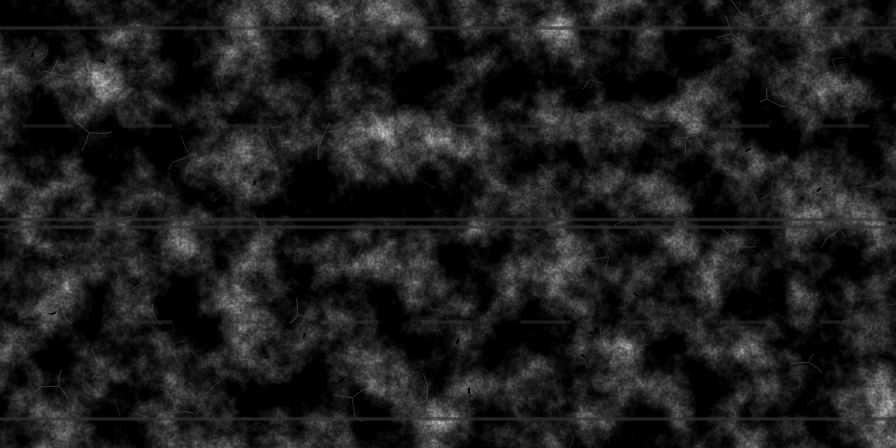
Write a WebGL 2 fragment shader that draws this texture.

```glsl
#version 300 es
precision highp float;
// Dark smoky surface with grey seams, dashed joints, hairline cracks and specks.

uniform vec2 u_resolution;
out vec4 fragColor;

const float TAU = 6.28319;

// Clouds (lengths are fractions of the canvas height)
const float CLOUD_FREQ = 7.0;
const int   CLOUD_OCTAVES = 6;
const float CLOUD_GAIN = 0.64;
const float CLOUD_SPREAD = 0.28;    // standard deviation of the cloud noise
const vec3  CLOUD_TONE = vec3(0.093, 0.1, 0.017);  // mean, contrast, highlight lift
const float GRAIN_FREQ = 150.0;
const float GRAIN_AMOUNT = 0.4;

// Horizontal seams
const float SEAM_HEIGHT = 0.0075;
const float SEAM_GREY = 0.19;
const float SEAM_ALPHA = 0.7;
const float DASH_ALPHA = 0.5;
const float DASHES = 4.5;           // per canvas height
const float DASH_SHIFT = 0.23;

// Cracks and specks
const float CRACK_CELL = 0.14;
const float CRACK_CHANCE = 0.65;
const float CRACK_HALF_WIDTH = 0.0011;
const float CRACK_GREY = 0.32;
const float SPECK_CELL = 0.09;
const float SPECK_CHANCE = 0.13;

vec2 hash2(vec2 p) {
    vec3 q = fract((p.xyx + 37.0) * vec3(0.1031, 0.1030, 0.0973));
    q += dot(q, q.yzx + 33.33);
    return fract((q.xx + q.yz) * q.zy);
}

float cornerSlope(vec2 cell, vec2 corner, vec2 f) {
    float a = TAU * hash2(cell + corner).x;
    return dot(vec2(cos(a), sin(a)), f - corner);
}

float gradientNoise(vec2 p) {
    vec2 i = floor(p), f = p - i;
    vec2 u = f * f * f * (f * (f * 6.0 - 15.0) + 10.0);
    vec2 e = vec2(0.0, 1.0);
    return mix(mix(cornerSlope(i, e.xx, f), cornerSlope(i, e.yx, f), u.x),
               mix(cornerSlope(i, e.xy, f), cornerSlope(i, e.yy, f), u.x), u.y);
}

float fbm(vec2 p) {
    float sum = 0.0, amp = 1.0;
    for (int i = 0; i < CLOUD_OCTAVES; i++) {
        sum += amp * gradientNoise(p);
        p = mat2(1.6, 1.2, -1.2, 1.6) * p + 17.3;
        amp *= CLOUD_GAIN;
    }
    return sum;
}

float segment(vec2 p, vec2 a, vec2 b) {
    vec2 ap = p - a, ab = b - a;
    return length(ap - ab * clamp(dot(ap, ab) / dot(ab, ab), 0.0, 1.0));
}

// Coverage of a stroke at distance d from its centre line
float stroke(float d, float halfWidth, float px) {
    return clamp((halfWidth - d) / px + 0.5, 0.0, 1.0);
}

// Scattered cracks with one to three bent arms each
float cracks(vec2 p, float px) {
    float cover = 0.0;
    vec2 home = floor(p / CRACK_CELL);
    for (int k = 0; k < 9; k++) {
        vec2 cell = home + vec2(k % 3 - 1, k / 3 - 1);
        vec2 pick = hash2(cell + 91.0);
        if (pick.x > CRACK_CHANCE) continue;
        vec2 root = (cell + hash2(cell + 5.0)) * CRACK_CELL;
        int arms = 1 + int(pick.y * 2.9);
        float d = 1.0;
        for (int j = 0; j < arms; j++) {
            vec2 r = hash2(cell * 3.0 + float(j) * 7.7 + 13.0);
            float a = TAU * (pick.x * 5.0 + (float(j) + 0.6 * r.x) / 3.0);
            float bend = a + 1.6 * (r.y - 0.5);
            float reach = mix(0.012, 0.042, r.y);
            vec2 knee = root + reach * vec2(cos(a), sin(a));
            vec2 tip = knee + reach * r.x * vec2(cos(bend), sin(bend));
            d = min(d, min(segment(p, root, knee), segment(p, knee, tip)));
        }
        cover = max(cover, stroke(d, CRACK_HALF_WIDTH, px) * mix(0.25, 0.65, pick.y));
    }
    return cover;
}

// Small black chips, kept inside their cells
float specks(vec2 p, float px) {
    vec2 cell = floor(p / SPECK_CELL), r = hash2(cell + 211.0);
    vec2 centre = (cell + 0.2 + 0.6 * hash2(cell + 57.0)) * SPECK_CELL;
    vec2 along = 0.004 * vec2(cos(TAU * r.y), sin(TAU * r.y));
    float d = segment(p, centre - along, centre + along) + 0.003 * gradientNoise(p * 160.0);
    return step(r.x, SPECK_CHANCE) * stroke(d, 0.0022, px);
}

float seam(float y, float level, float px) {
    return stroke(abs(y - level), 0.5 * SEAM_HEIGHT, px);
}

void main() {
    vec2 p = gl_FragCoord.xy / u_resolution.y;
    float px = 1.0 / u_resolution.y;

    // Clouds with fine grain
    float z = fbm(p * CLOUD_FREQ + 3.7) / CLOUD_SPREAD;
    float grey = max(CLOUD_TONE.x + z * (CLOUD_TONE.y + z * CLOUD_TONE.z), 0.0);
    grey *= 1.0 + GRAIN_AMOUNT * gradientNoise(p * GRAIN_FREQ);

    // Cracks and specks
    grey = mix(grey, max(CRACK_GREY, grey * 1.2), cracks(p, px));
    grey *= 1.0 - specks(p, px);

    // Solid seams, the middle one doubled, and dashed joints between them
    float solid = max(max(seam(p.y, 0.9375, px), seam(p.y, 0.065, px)),
                      max(seam(p.y, 0.510, px), seam(p.y, 0.493, px)));
    float phase = abs(fract(p.x * DASHES - DASH_SHIFT) - 0.25);
    float dash = stroke(min(phase, 1.0 - phase) / DASHES, 0.25 / DASHES, px);
    float joint = dash * max(seam(p.y, 0.719, px), seam(p.y, 0.281, px));
    grey = mix(grey, SEAM_GREY, max(SEAM_ALPHA * solid, DASH_ALPHA * joint));

    fragColor = vec4(vec3(grey), 1.0);
}
```
